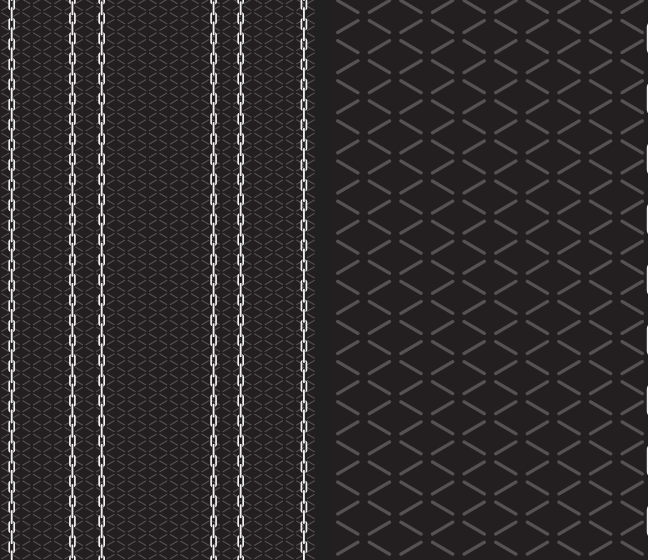
Left: the whole. Right: its middle third, enlarged.
Give the GLSL for this pattern, as a WebGL 1 fragment shader.

```glsl
precision highp float;
// Six vertical steel chains hanging over a dark diamond tread plate.

uniform vec2 u_resolution;

// Lengths are in DESIGN_WIDTH-ths of the canvas width
const float DESIGN_WIDTH = 432.0;
const vec3 PLATE_COLOR = vec3(0.137, 0.122, 0.126);
const vec3 TREAD_COLOR = vec3(0.33, 0.32, 0.325);
const vec3 CHAIN_COLOR = vec3(0.95);

// Tread plate
const vec2 TREAD_CELL = vec2(14.4, 9.143);
const vec2 TREAD_REACH = vec2(4.6, 2.7);
const float TREAD_RADIUS = 0.75;

// Chains: centre lines and height of the lowest link
const vec3 LEFT_CHAINS = vec3(16.0, 99.0, 139.0);
const vec3 RIGHT_CHAINS = vec3(292.0, 329.0, 415.5);
const vec3 LEFT_PHASES = vec3(17.5, 25.5, 25.5);
const vec3 RIGHT_PHASES = vec3(25.5, 25.5, 17.5);
const float LINK_PERIOD = 27.5;
const vec2 LINK_HALF = vec2(3.4, 7.4);
const float LINK_CORNER = 2.6;
const float LINK_STROKE = 1.15;
const float PIN_REACH = 8.2;
const float PIN_RADIUS = 1.25;
const float PIN_GAP = 0.9;

float coverage(float dist, float pixel) {
  return clamp(0.5 - dist / pixel, 0.0, 1.0);
}

float segmentDistance(vec2 p, vec2 reach) {
  float t = clamp(dot(p, reach) / dot(reach, reach), -1.0, 1.0);
  return length(p - t * reach);
}

float roundedBox(vec2 p, vec2 halfSize, float corner) {
  vec2 q = abs(p) - halfSize + corner;
  return length(max(q, 0.0)) + min(max(q.x, q.y), 0.0) - corner;
}

// Raised dashes whose slope alternates in a checkerboard
float treadMask(vec2 p, float pixel) {
  vec2 cell = floor(p / TREAD_CELL);
  vec2 local = p - (cell + 0.5) * TREAD_CELL;
  float slope = mod(cell.x + cell.y, 2.0) < 0.5 ? 1.0 : -1.0;
  float dist = segmentDistance(local, TREAD_REACH * vec2(1.0, slope));
  return coverage(dist - TREAD_RADIUS, pixel);
}

// Front-facing open links joined by links seen edge-on
vec3 paintChain(vec3 color, vec2 p, float pixel) {
  float linkY = mod(p.y + 0.5 * LINK_PERIOD, LINK_PERIOD) - 0.5 * LINK_PERIOD;
  float pinY = mod(p.y, LINK_PERIOD) - 0.5 * LINK_PERIOD;
  float ring = abs(roundedBox(vec2(p.x, linkY), LINK_HALF, LINK_CORNER));
  float pin = segmentDistance(vec2(p.x, pinY), vec2(0.0, PIN_REACH));

  color = mix(color, CHAIN_COLOR, coverage(ring - LINK_STROKE, pixel));
  color = mix(color, PLATE_COLOR, coverage(pin - PIN_RADIUS - PIN_GAP, pixel));
  return mix(color, CHAIN_COLOR, coverage(pin - PIN_RADIUS, pixel));
}

void main() {
  float pixel = DESIGN_WIDTH / u_resolution.x;
  vec2 p = gl_FragCoord.xy * pixel;

  vec3 color = mix(PLATE_COLOR, TREAD_COLOR, treadMask(p, pixel));
  for (int i = 0; i < 3; i++) {
    color = paintChain(color, p - vec2(LEFT_CHAINS[i], LEFT_PHASES[i]), pixel);
    color = paintChain(color, p - vec2(RIGHT_CHAINS[i], RIGHT_PHASES[i]), pixel);
  }
  gl_FragColor = vec4(color, 1.0);
}
```
